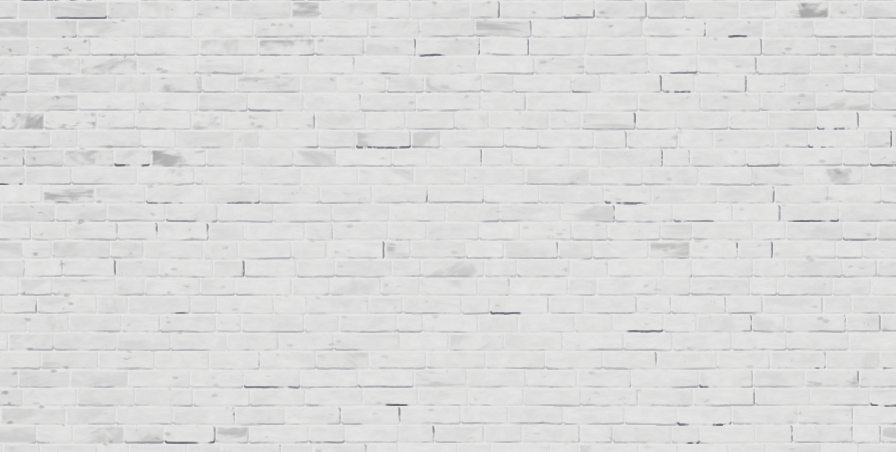
This texture is drawn by a WebGL 2 fragment shader. Its source:

```glsl
#version 300 es
precision highp float;
// A whitewashed brick wall: 24.5 courses, each split into bricks by jittered joints.
// Every brick is a wobbly rounded box; broken shadow lines hug its lower and side
// edges, and layered sines with cellular chips add grain, stains and wear.
uniform vec2 u_resolution;
out vec4 fragColor;

float hash(vec2 p) {
  vec3 h = fract(p.xyx * 0.1031);
  h += dot(h, h.yzx + 33.33);
  return fract((h.x + h.y) * h.z);
}

// Layered, warped sines, roughly -1 to 1
float waves(vec2 p) {
  float sum = 0.0, amp = 0.55;
  for (int i = 0; i < 5; i++) {
    p = mat2(0.8, 0.6, -0.6, 0.8) * p * 1.75 + 3.1;
    p += 0.7 * sin(p.yx * 0.8 + 1.3);
    sum += amp * sin(p.x) * cos(p.y);
    amp *= 0.7;
  }
  return sum;
}

// Distance to the nearest scattered cell point
float cells(vec2 p) {
  vec2 id = floor(p);
  float nearest = 2.0;
  for (int y = -1; y <= 1; y++)
    for (int x = -1; x <= 1; x++) {
      vec2 c = id + vec2(x, y);
      vec2 point = c + vec2(hash(c + 3.7), hash(c + 51.3));
      nearest = min(nearest, distance(p, point));
    }
  return nearest;
}

// Head joint position; mixed courses alternate long and short bricks
float joint(float i, float row, float mixed) {
  return i + 0.22 * (hash(vec2(i, row + 17.0)) - 0.5) + mixed * 0.24 * mod(i, 2.0);
}

float roundedBox(vec2 p, vec2 halfSize, float radius) {
  vec2 d = abs(p) - halfSize + radius;
  return length(max(d, 0.0)) + min(max(d.x, d.y), 0.0) - radius;
}

void main() {
  // One unit is the height of a course, y runs downward
  vec2 uv = gl_FragCoord.xy / u_resolution;
  float px = 24.5 / u_resolution.y;
  vec2 wall = vec2(gl_FragCoord.x, u_resolution.y - gl_FragCoord.y) * px;
  vec2 q = wall + vec2(0.0, 0.95 + 0.04 * waves(wall * 0.12));

  // Course and brick under this point
  float row = floor(q.y);
  float mixed = step(0.45, hash(vec2(row, 5.0)));
  float pitch = mix(3.05, 2.45, mixed);
  float x = q.x / pitch + 4.0 + hash(vec2(row, 9.0)) + 0.5 * mod(row, 2.0);
  float i = floor(x);
  if (x < joint(i, row, mixed)) i -= 1.0;
  else if (x >= joint(i + 1.0, row, mixed)) i += 1.0;
  float left = joint(i, row, mixed), right = joint(i + 1.0, row, mixed);
  vec2 id = vec2(i, row);
  float tone = hash(id + 31.0), dirt = hash(id + 77.0), gap = hash(id + 113.0);

  // Brick outline with worn edges
  vec2 local = vec2((x - 0.5 * (left + right)) * pitch, fract(q.y) - 0.5);
  vec2 halfSize = vec2(0.5 * (right - left) * pitch - 0.07, 0.41);
  float rough = waves(wall * 0.9);
  float d = roundedBox(local, halfSize, 0.1) + 0.035 * rough;
  float face = 1.0 - smoothstep(-0.06 - px * 0.5, 0.03 + px * 0.5, d);

  // Weathering is heavier toward the left side and the top
  float weather = 0.55 + 0.7 * (1.0 - smoothstep(0.0, 0.3, uv.x))
                + 0.35 * smoothstep(0.6, 1.0, uv.y) + 0.2 * smoothstep(0.8, 1.0, uv.x);
  float grain = waves(wall * vec2(1.6, 3.2) + 20.0);
  float blotch = waves(wall * vec2(0.35, 0.8) + id * 0.7);

  // Painted surface: mortar is brightest, faces vary from brick to brick
  float light = 0.9 + 0.008 * grain;
  float faceLight = 0.888 - 0.03 * tone * weather + 0.017 * grain
                  - 0.035 * weather * smoothstep(0.0, 0.8, blotch);
  float stain = smoothstep(0.82, 1.0, dirt) * smoothstep(-0.1, 0.8, blotch + 0.35 * grain);
  faceLight -= 0.2 * weather * stain;
  light = mix(light, faceLight, face);

  // Small chips in the paint, only in a few places
  float chip = 1.0 - smoothstep(0.06, 0.16 + px, cells(wall * vec2(0.8, 1.5)) + 0.04 * grain);
  light -= 0.12 * chip * smoothstep(0.2, 0.7, rough) * weather;

  // Broken shadow lines below each brick and beside some of them
  float edge = 1.0 - smoothstep(0.02, 0.07 + px * 0.6, abs(d - 0.02));
  float below = edge * smoothstep(0.24, 0.4, local.y);
  float side = edge * smoothstep(-0.12, 0.02, abs(local.x) - halfSize.x)
             * step(0.0, local.x);
  float broken = smoothstep(-0.4, 0.7, waves(vec2(wall.x * 0.5, row * 4.3)));
  float deep = smoothstep(0.86, 1.0, gap) * smoothstep(0.1, 0.5, broken);
  float shadow = below * (0.05 + 0.22 * broken + 0.5 * deep);
  float crack = smoothstep(0.7, 1.0, hash(id + 211.0)) * smoothstep(-0.3, 0.4, rough);
  shadow = max(shadow, side * (0.06 + 0.5 * crack));
  shadow += 0.04 * edge * smoothstep(0.0, 0.6, grain);

  vec3 paint = vec3(light) * vec3(1.0, 1.0, 0.998);
  vec3 crevice = vec3(0.27, 0.29, 0.33);
  fragColor = vec4(mix(paint, crevice, clamp(shadow, 0.0, 0.85)), 1.0);
}
```
